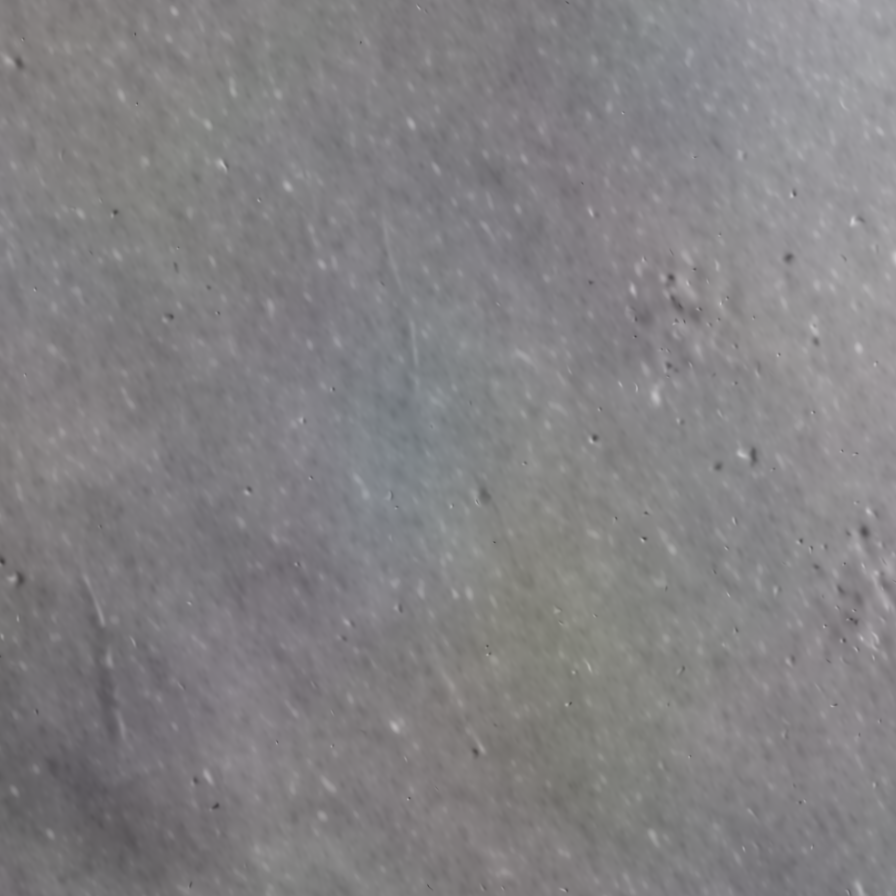
A three.js fragment shader for this texture:

```glsl
varying vec2 vUv;

const vec3 PLASTER = vec3(0.507, 0.503, 0.509);
const vec3 OLIVE_SHIFT = vec3(-0.004, -0.003, -0.034);
const vec3 TEAL_SHIFT = vec3(-0.032, 0.000, 0.006);
const vec3 MAUVE_SHIFT = vec3(0.007, -0.006, 0.009);
const vec2 STREAK = vec2(0.5, -0.866);   // direction of trowel marks
const float GRAIN_SCALE = 95.0;
const float GRAIN_STRENGTH = 0.035;
const float FOLD_SCALE = 8.0;
const float FOLD_STRENGTH = 0.043;
const float PIT_SCALE = 27.0;
const float PIT_RADIUS = 0.125;
const float PIT_DARK = 0.25;
const float PIT_LIGHT = 0.24;
const float CREASE_WIDTH = 0.0034;

vec3 hash3(vec2 p) {
  vec3 q = fract(p.xyx * vec3(0.1031, 0.1030, 0.0973));
  q += dot(q, q.yzx + 33.33);
  return fract((q.xxy + q.yzz) * q.zyx);
}

float blob(vec2 d, float radius) {
  return exp(-dot(d, d) / (radius * radius));
}

// Turns a vector into (across, along) the streaks
vec2 toStreak(vec2 p) {
  return vec2(dot(p, vec2(-STREAK.y, STREAK.x)), dot(p, STREAK));
}

// Cellular noise: one soft bump or dent per cell, averaging zero
float cellBumps(vec2 p) {
  vec2 cell = floor(p);
  float sum = 0.0;
  for (int y = -1; y <= 1; y++) {
    for (int x = -1; x <= 1; x++) {
      vec2 c = cell + vec2(float(x), float(y));
      vec3 h = hash3(c);
      sum += (2.0 * h.z - 1.0) * blob(p - c - h.xy, 0.45);
    }
  }
  return sum;
}

// Layered sines for slow drifts of colour
float drift(vec2 p) {
  float sum = 0.0;
  float weight = 0.5;
  for (int i = 0; i < 4; i++) {
    p += 0.7 * sin(p.yx * 1.3 + float(i) * 2.1);
    sum += weight * sin(p.x + 0.6) * cos(p.y * 0.8);
    p = toStreak(p) * 1.7;
    weight *= 0.55;
  }
  return sum;
}

// Worn patches where the surface is chipped
float worn(vec2 p) {
  vec2 slant = vec2(1.0, 0.7);
  return blob((p - vec2(0.76, 0.645)) * slant, 0.045) + blob((p - vec2(0.97, 0.34)) * slant, 0.045);
}

// Share of cells that hold a pit
float pitDensity(vec2 p) {
  return 0.03 + 0.05 * smoothstep(0.4, 0.9, p.x) * smoothstep(0.95, 0.6, p.y) + 0.75 * worn(p);
}

// Dark hollows, each with a lit lip on its left side
float pits(vec2 uv, float scale) {
  vec2 p = uv * scale;
  vec2 cell = floor(p);
  float sum = 0.0;
  for (int y = -1; y <= 1; y++) {
    for (int x = -1; x <= 1; x++) {
      vec2 c = cell + vec2(float(x), float(y));
      vec3 h = hash3(c + scale);
      vec3 look = hash3(c + scale * 3.0);
      vec2 d = toStreak(p - c - h.xy) * vec2(1.0, mix(0.4, 0.9, look.y));
      float radius = PIT_RADIUS * mix(0.6, 1.3, look.x * look.x);
      float hollow = PIT_DARK * look.y * blob(d, radius);
      float lip = PIT_LIGHT * look.z * blob(d + vec2(1.5, 1.4 * look.x - 0.5) * radius, radius);
      sum += step(h.z, pitDensity((c + 0.5) / scale)) * (lip - hollow);
    }
  }
  return sum;
}

// Soft broken ridge with a shaded left flank
float crease(vec2 uv, vec2 a, vec2 b) {
  vec2 span = b - a;
  float t = clamp(dot(uv - a, span) / dot(span, span), 0.0, 1.0);
  vec2 away = uv - a - span * t;
  float side = dot(away, normalize(vec2(-span.y, span.x))) + 0.004 * sin(uv.y * 37.0);
  side += 0.004 * cellBumps(uv * 38.0);
  float s = side / CREASE_WIDTH;
  float taper = smoothstep(0.0, 0.2, t) * smoothstep(1.0, 0.7, t);
  float broken = clamp(0.55 + 1.5 * cellBumps(uv * 50.0 + 4.0), 0.0, 1.2);
  return taper * (0.15 * broken * exp(-s * s) - 0.06 * exp(-(s + 2.8) * (s + 2.8) / 6.0));
}

void main() {
  vec2 uv = vUv;
  vec2 streaked = toStreak(uv) * vec2(1.0, 0.55);

  // Broad light from the right, shade in the lower left
  float light = 0.11 * smoothstep(0.62, 1.05, uv.x + 0.15 * (uv.y - 0.6)) * smoothstep(0.0, 0.7, uv.y);
  light -= 0.075 * blob(uv - vec2(0.03, 0.12), 0.26);
  light -= 0.025 * blob(uv - vec2(0.74, 0.94), 0.15);
  light += 0.018 * drift(uv * 5.0 + 2.0);

  // Slanted folds, deepest toward the lower left
  float foldDepth = FOLD_STRENGTH * (0.4 + 0.9 * blob(uv - vec2(0.2, 0.15), 0.4));
  light += foldDepth * cellBumps(streaked * FOLD_SCALE + 3.0);
  light += 0.55 * foldDepth * cellBumps(streaked * FOLD_SCALE * 2.6 + 9.0);

  // Fine grain in three sizes, with sparse pale flecks
  float grain = cellBumps(streaked * GRAIN_SCALE);
  light += GRAIN_STRENGTH * (grain + 0.6 * cellBumps(streaked * GRAIN_SCALE * 0.4 + 5.0));
  light += 0.65 * GRAIN_STRENGTH * cellBumps(streaked * GRAIN_SCALE * 1.9 + 7.0);
  light += 0.09 * max(grain - 0.55, 0.0);

  // Pits and creases; the warp makes their outlines ragged
  vec2 ragged = uv + 0.004 * vec2(cellBumps(uv * 85.0), cellBumps(uv * 85.0 + 31.0));
  light += pits(ragged, PIT_SCALE) + 0.75 * pits(ragged, PIT_SCALE * 2.1);
  light += 0.16 * worn(uv) * cellBumps(streaked * GRAIN_SCALE * 0.75 + 13.0);
  light += crease(uv, vec2(0.092, 0.38), vec2(0.15, 0.15));
  light += 0.4 * crease(uv, vec2(0.42, 0.8), vec2(0.48, 0.53));
  light += 0.6 * crease(uv, vec2(0.49, 0.26), vec2(0.555, 0.13));
  light += 0.6 * crease(uv, vec2(0.01, 0.74), vec2(0.035, 0.63));

  // Faint stains of hue
  vec3 color = PLASTER + light;
  float olive = blob((uv - vec2(0.64, 0.3)) * vec2(1.5, 0.8), 0.24) + 0.6 * blob(uv - vec2(0.02, 0.95), 0.16);
  float teal = blob((uv - vec2(0.45, 0.48)) * vec2(1.3, 0.8), 0.12) + 0.5 * blob(uv - vec2(0.73, 0.92), 0.13);
  color += OLIVE_SHIFT * olive + TEAL_SHIFT * teal;
  color += MAUVE_SHIFT * (0.4 + 1.2 * drift(uv * 8.0 + 5.0));
  color += vec3(-0.010, 0.0, 0.012) * drift(uv.yx * 6.0 + 1.0);

  gl_FragColor = vec4(clamp(color, 0.0, 1.0), 1.0);
}
```
